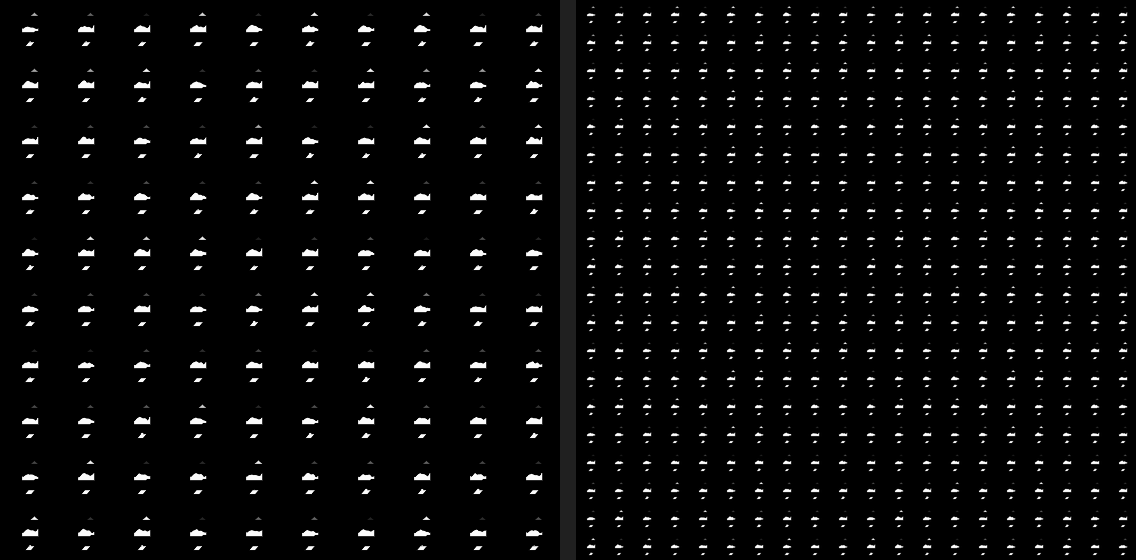
Left: one tile. Right: repeated 2 by 2.
A WebGL 2 fragment shader for this pattern:

```glsl
#version 300 es
precision highp float;
// A 10 by 10 grid of small white marks on black. Each cell stacks a faint cap,
// a ragged flat-based slab and a slanted chip, built from distance bounds;
// a wrapped per-cell hash varies the slab outline, the chip and the cap glow.

#define REPEATS 10.0
#define SOFTNESS 0.011
#define INK vec3(0.985)
#define PAPER vec3(0.0)
#define SLAB_LEFT 0.395
#define SLAB_WIDTH 0.288
#define SLAB_BASE 0.425
#define CHIP_CENTER vec2(0.535, 0.212)
#define CAP_BASE vec2(0.615, 0.717)

uniform vec2 u_resolution;
out vec4 outColor;

float hash(vec2 cell, float seed) {
    vec3 q = fract(vec3(mod(cell, REPEATS), seed) * vec3(0.1031, 0.1130, 0.0973) + 0.137);
    q += dot(q, q.yzx + 33.33);
    return fract((q.x + q.y) * q.z);
}

// Coverage of a shape from its signed distance in cell units
float fill(float d) {
    float soft = max(SOFTNESS, 0.6 * REPEATS / min(u_resolution.x, u_resolution.y));
    return 1.0 - smoothstep(-soft, soft, d);
}

float bump(float x, float center, float width) {
    float t = (x - center) / width;
    return exp(-t * t);
}

// Linear noise along the slab top
float ragged(float x, vec2 cell) {
    float i = floor(x);
    return mix(hash(cell, i + 20.0), hash(cell, i + 21.0), smoothstep(0.2, 0.8, x - i)) - 0.5;
}

// Flat base, hump on the left, then a raised corner or a thin tail on the right
float slab(vec2 p, vec2 cell) {
    float u = (p.x - SLAB_LEFT) / SLAB_WIDTH;
    float tail = step(0.65, hash(cell, 1.0));
    float hump = mix(0.028, 0.055, hash(cell, 2.0));
    float corner = (1.0 - tail) * mix(0.025, 0.055, hash(cell, 3.0));
    float height = 0.058 + 0.018 * smoothstep(0.05, 0.2, u);
    height += hump * bump(u, 0.36, 0.19);
    height += 0.45 * hump * bump(u, 0.66, 0.12);
    height += corner * smoothstep(0.86, 0.94, u);
    height -= tail * 0.012 * smoothstep(0.7, 0.9, u);
    height += 0.022 * ragged(u * 7.0, cell);
    float base = SLAB_BASE + tail * 0.022 * smoothstep(0.72, 0.82, u);
    float vertical = max(base - p.y, p.y - SLAB_BASE - height);
    return max(vertical, (abs(u - 0.5) - 0.5) * SLAB_WIDTH);
}

// Sheared bar with an optional nub on top
float chip(vec2 p, vec2 cell) {
    vec2 q = p - CHIP_CENTER;
    float nub = length(q - vec2(0.004, 0.035)) - 0.024 * smoothstep(0.45, 1.0, hash(cell, 4.0));
    float halfWidth = mix(0.043, 0.056, hash(cell, 5.0));
    float bar = max(abs(q.x - 0.85 * q.y) - halfWidth, abs(q.y) - 0.034);
    return min(bar, nub);
}

// Low triangle, wider when it is brighter
float cap(vec2 p, float glow) {
    vec2 q = p - CAP_BASE;
    float halfWidth = mix(0.052, 0.068, glow);
    float slope = (abs(q.x) + q.y * 1.15 - halfWidth) * 0.66;
    return max(slope, -q.y);
}

void main() {
    vec2 grid = gl_FragCoord.xy / u_resolution * REPEATS;
    vec2 cell = floor(grid);
    vec2 p = fract(grid);

    // Cap brightness: mostly dim, a few bright
    float chance = hash(cell, 6.0);
    float glow = mix(0.1, 0.5, chance) + 0.5 * smoothstep(0.65, 0.95, chance);

    // Combine the three marks
    float ink = max(fill(slab(p, cell)), fill(chip(p, cell)));
    ink = max(ink, glow * fill(cap(p, glow)));
    outColor = vec4(mix(PAPER, INK, ink), 1.0);
}
```
